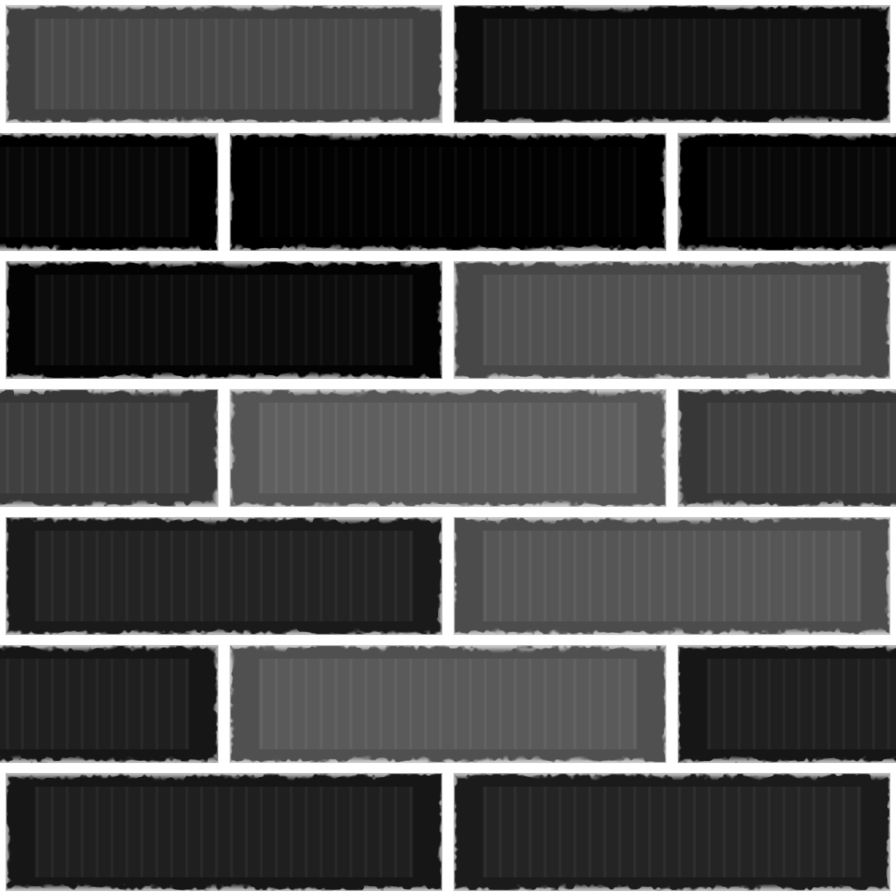
A three.js fragment shader for this pattern:

```glsl
// Seven courses of long grey bricks in running bond, two to a course, with white joints.
// Each brick has a flat tone, a lighter inset panel with fine upright ribs,
// and chipped edges where layered noise varies the reach of the mortar.
varying vec2 vUv;

float hash(vec2 p) {
  vec3 q = fract(vec3(p.xyx) * 0.1031);
  q += dot(q, q.yzx + 33.33);
  return fract((q.x + q.y) * q.z);
}

// Value noise that tiles after the given number of lattice cells
float noise(vec2 uv, float cells) {
  vec2 p = uv * cells;
  vec2 i = floor(p);
  vec2 f = fract(p);
  f = f * f * (3.0 - 2.0 * f);
  vec2 a = mod(i, cells);
  vec2 b = mod(i + 1.0, cells);
  return mix(mix(hash(a), hash(vec2(b.x, a.y)), f.x),
             mix(hash(vec2(a.x, b.y)), hash(b), f.x), f.y);
}

// Tones of the two bricks in a course, counted from the bottom
vec2 courseTones(float course) {
  return course < 0.5 ? vec2(0.085, 0.105)
       : course < 1.5 ? vec2(0.085, 0.315)
       : course < 2.5 ? vec2(0.100, 0.300)
       : course < 3.5 ? vec2(0.215, 0.335)
       : course < 4.5 ? vec2(0.010, 0.280)
       : course < 5.5 ? vec2(-0.005, -0.030)
       : vec2(0.250, 0.045);
}

void main() {
  // Brick layout: odd courses shift by half a brick
  vec2 grid = vUv * vec2(2.0, 7.0);
  float course = min(floor(grid.y), 6.0);
  grid.x += 0.5 * mod(course, 2.0);
  vec2 cell = fract(grid);
  vec2 tones = courseTones(course);
  float tone = mod(floor(grid.x), 2.0) < 0.5 ? tones.x : tones.y;

  // Distances from the joint centres, in canvas units
  vec2 edge = min(cell, 1.0 - cell) / vec2(2.0, 7.0);

  // Inset panel and its ribs
  vec2 inside = smoothstep(-0.0007, 0.0007, edge - vec2(0.0387, 0.0208));
  float panel = inside.x * inside.y;
  float rib = 1.0 - smoothstep(0.05, 0.15, abs(fract(cell.x * 30.0) - 0.5));
  float shade = max(tone + panel * (0.037 + 0.034 * rib), 0.0);

  // Chipped edges: a solid joint with a ragged, fading fringe
  float chips = 0.35 * noise(vUv, 45.0) + 0.35 * noise(vUv, 110.0)
              + 0.3 * noise(vUv, 230.0);
  vec2 reach = vec2(0.0075, 0.0068) + vec2(0.0075, 0.0105) * chips * chips * 1.6;
  vec2 fringe = 1.0 - smoothstep(reach - 0.0045, reach, edge);
  vec2 fade = 1.0 - smoothstep(vec2(0.005), vec2(0.016), edge);
  vec2 joint = 1.0 - smoothstep(vec2(0.0054, 0.0048), vec2(0.0088, 0.0078), edge);
  vec2 mortar = max(joint, 0.75 * fringe * fade);
  shade = mix(shade, 1.0, max(mortar.x, mortar.y));

  gl_FragColor = vec4(vec3(shade), 1.0);
}
```
